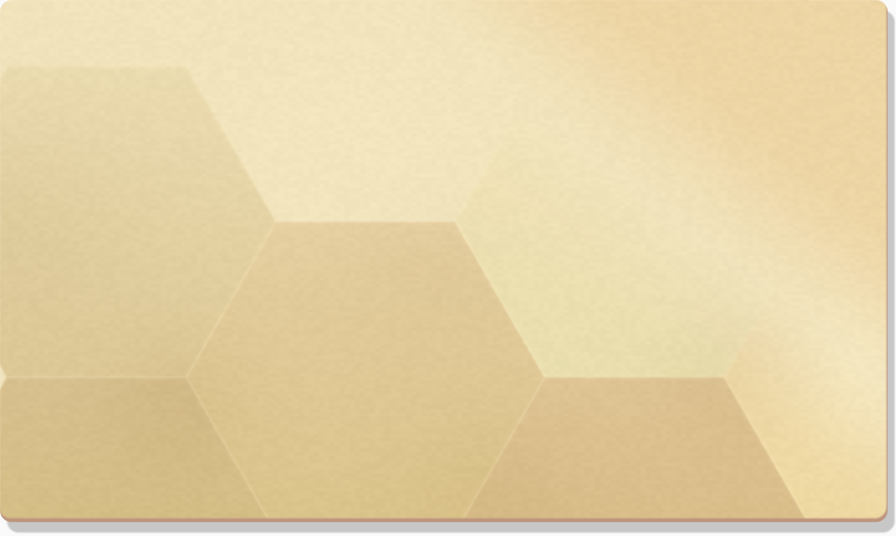
Reproduce this background procedurally as a Shadertoy shader.

```glsl
// A warm paper card with a flat-topped honeycomb of tinted panels, a soft
// diagonal sheen, a brown lower rim and a grey drop shadow.
// Panels are hexagon distance functions; shade pools and value noise add texture.

// Lengths are fractions of the canvas height, origin at the lower left.
const vec2 CARD_MIN = vec2(0.0, 0.026);
const vec2 CARD_MAX = vec2(1.656, 1.0);
const float CARD_RADIUS = 0.022;
const vec2 SHADOW_SHIFT = vec2(0.0131, -0.0196);
const vec2 RIM_SHIFT = vec2(-0.002, 0.007);

const vec2 HEX_ORIGIN = vec2(0.682, 0.296);
const float HEX_APOTHEM = 0.2898;
const float HEX_SOFT = 0.0035;
const float EDGE_LIGHT = 0.012;

const vec2 SHEEN_POINT = vec2(0.958, 1.0);
const vec2 SHEEN_NORMAL = vec2(0.63, 0.777);
const float GRAIN = 0.022;
const float GRAIN_SCALE = 150.0;

const vec3 PAGE = vec3(0.98);
const vec3 SHADOW = vec3(0.78);
const vec3 RIM = vec3(0.74, 0.58, 0.49);
const vec3 CREAM = vec3(0.945, 0.89, 0.735);
const vec3 PEACH = vec3(0.93, 0.835, 0.645);
const vec3 SHADE_TINT = vec3(0.8, 1.0, 1.1);

// Panels: column and row on the honeycomb, then top and bottom colours.
const int PANELS = 6;
const vec2 CELL[PANELS] = vec2[](
    vec2(-1.0, 0.5), vec2(0.0, 0.0), vec2(1.0, 0.5),
    vec2(-1.0, -0.5), vec2(1.0, -0.5), vec2(2.0, 0.0));
const vec3 PANEL_TOP[PANELS] = vec3[](
    vec3(0.92, 0.86, 0.69), vec3(0.895, 0.805, 0.625), vec3(0.945, 0.885, 0.715),
    vec3(0.845, 0.755, 0.56), vec3(0.875, 0.77, 0.58), vec3(0.94, 0.855, 0.675));
const vec3 PANEL_BOTTOM[PANELS] = vec3[](
    vec3(0.865, 0.785, 0.59), vec3(0.855, 0.765, 0.54), vec3(0.915, 0.87, 0.68),
    vec3(0.82, 0.725, 0.48), vec3(0.82, 0.71, 0.49), vec3(0.93, 0.845, 0.63));

// Shade pools: centre, radius, brightness change.
const int POOLS = 7;
const vec4 POOL[POOLS] = vec4[](
    vec4(0.33, 0.25, 0.13, -0.025), vec4(1.37, 0.32, 0.13, -0.025),
    vec4(0.80, 0.50, 0.15, -0.012), vec4(0.00, 0.58, 0.22, -0.022),
    vec4(0.92, 0.08, 0.15, -0.018), vec4(1.60, 0.30, 0.18, 0.015),
    vec4(0.70, 0.75, 0.25, 0.010));

float hash(vec2 p) {
    vec3 q = fract(p.xyx * 0.1031);
    q += dot(q, q.yzx + 33.33);
    return fract((q.x + q.y) * q.z);
}

float valueNoise(vec2 p) {
    vec2 cell = floor(p);
    vec2 f = fract(p);
    f = f * f * (3.0 - 2.0 * f);
    float low = mix(hash(cell), hash(cell + vec2(1.0, 0.0)), f.x);
    float high = mix(hash(cell + vec2(0.0, 1.0)), hash(cell + 1.0), f.x);
    return mix(low, high, f.y);
}

float hexDistance(vec2 p) {
    p = abs(p);
    return max(p.y, dot(p, vec2(0.8660, 0.5))) - HEX_APOTHEM;
}

float cardDistance(vec2 p) {
    vec2 halfSize = 0.5 * (CARD_MAX - CARD_MIN);
    vec2 q = abs(p - 0.5 * (CARD_MIN + CARD_MAX)) - halfSize + CARD_RADIUS;
    return length(max(q, 0.0)) + min(max(q.x, q.y), 0.0) - CARD_RADIUS;
}

vec3 paper(vec2 p) {
    // Cream ground turning peach beyond the diagonal sheen.
    float diagonal = dot(p - SHEEN_POINT, SHEEN_NORMAL);
    vec3 color = mix(CREAM, PEACH, smoothstep(-0.14, 0.13, diagonal));
    float strength = 1.0 - smoothstep(-0.35, -0.08, diagonal);

    // Honeycomb panels, dissolving into the sheen.
    vec2 pitch = vec2(1.7320508, 2.0) * HEX_APOTHEM;
    for (int i = 0; i < PANELS; i++) {
        vec2 local = p - HEX_ORIGIN - CELL[i] * pitch;
        float d = hexDistance(local);
        float height = clamp(0.5 + 0.5 * local.y / HEX_APOTHEM, 0.0, 1.0);
        vec3 tint = mix(PANEL_BOTTOM[i], PANEL_TOP[i], height);
        tint += EDGE_LIGHT * (1.0 - smoothstep(0.0, 0.009, abs(d)));
        color = mix(color, tint, strength * (1.0 - smoothstep(-HEX_SOFT, HEX_SOFT, d)));
    }

    // Broad shade pools and fine paper grain.
    for (int i = 0; i < POOLS; i++) {
        vec2 q = (p - POOL[i].xy) / POOL[i].z;
        color += POOL[i].w * SHADE_TINT * exp(-dot(q, q));
    }
    float grain = valueNoise(p * GRAIN_SCALE * vec2(0.7, 1.0)) - 0.5;
    return color + GRAIN * grain;
}

void mainImage(out vec4 fragColor, in vec2 fragCoord) {
    vec2 p = fragCoord / iResolution.y;
    float aa = 0.8 / iResolution.y;

    // Shadow, brown rim, then the paper face.
    float shadow = 1.0 - smoothstep(-0.003, 0.003, cardDistance(p - SHADOW_SHIFT));
    float card = 1.0 - smoothstep(-aa, aa, cardDistance(p));
    float face = 1.0 - smoothstep(-0.003, 0.003, cardDistance(p - RIM_SHIFT));
    vec3 color = mix(PAGE, SHADOW, shadow);
    color = mix(color, mix(RIM, paper(p), face), card);
    fragColor = vec4(color, 1.0);
}
```
